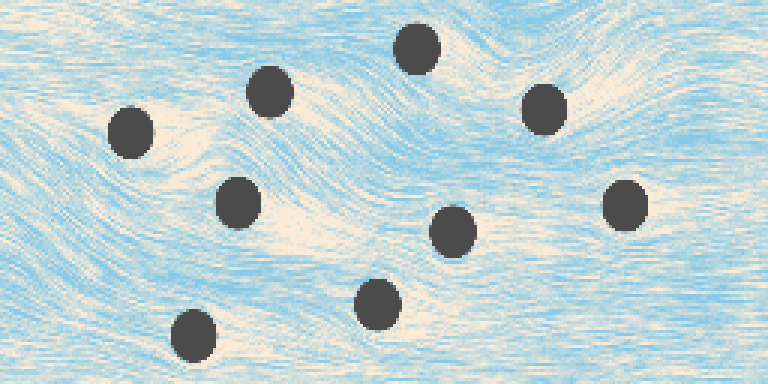
Give the GLSL for this background, as a WebGL 1 fragment shader.

```glsl
precision highp float;
uniform vec2 u_resolution;

const float ROWS = 128.0;
const vec2 DISC_RADII = vec2(0.061, 0.069);
const vec3 CREAM = vec3(0.98, 0.92, 0.845);
const vec3 SKY = vec3(0.53, 0.79, 0.90);
const vec3 CHARCOAL = vec3(0.295, 0.295, 0.30);

// Disc centres, in units of canvas height
const mat3 DISC_X = mat3(0.341, 0.505, 0.620, 0.703, 0.984, 1.086, 1.180, 1.417, 1.628);
const mat3 DISC_Y = mat3(0.654, 0.125, 0.471, 0.760, 0.206, 0.872, 0.396, 0.714, 0.464);

float hash(vec2 cell) {
  return fract(sin(dot(cell, vec2(12.9898, 78.233))) * 43758.5);
}

float blob(vec2 p, vec2 centre, vec2 size) {
  vec2 d = (p - centre) / size;
  return exp(-dot(d, d));
}

// Broad bends of the current, as rise over run
float currentSlope(vec2 p) {
  float s = 0.10 * sin(9.0 * p.x + 7.0 * p.y) + 0.06 * sin(17.0 * p.x - 13.0 * p.y);
  s -= 0.75 * blob(p, vec2(0.18, 0.52), vec2(0.27, 0.20));
  s -= 0.95 * blob(p, vec2(0.78, 0.56), vec2(0.19, 0.17));
  s -= 1.00 * blob(p, vec2(1.02, 0.72), vec2(0.15, 0.14));
  s -= 0.80 * blob(p, vec2(1.25, 0.88), vec2(0.10, 0.10));
  s += 1.05 * blob(p, vec2(1.56, 0.84), vec2(0.17, 0.16));
  s -= 0.45 * blob(p, vec2(0.12, 0.25), vec2(0.28, 0.16));
  s -= 0.35 * blob(p, vec2(0.85, 0.15), vec2(0.25, 0.12));
  s -= 0.35 * blob(p, vec2(0.20, 0.94), vec2(0.25, 0.10));
  s += 0.80 * blob(p, vec2(0.50, 0.62), vec2(0.08, 0.08));
  return s;
}

// Sideways push of the current around one disc
float deflection(vec2 d, float radius) {
  float r2 = max(dot(d, d), radius * radius);
  return -2.0 * radius * radius * d.x * d.y / (r2 * r2);
}

vec2 flowDirection(vec2 p) {
  float slope = currentSlope(p);
  for (int i = 0; i < 3; i++) {
    for (int j = 0; j < 3; j++) {
      vec2 centre = vec2(DISC_X[i][j], DISC_Y[i][j]);
      slope += deflection(p - centre, DISC_RADII.x);
    }
  }
  return normalize(vec2(1.0, slope));
}

// Cell noise smeared downstream, fading along each streak
float streaks(vec2 p, float rows) {
  float sum = 0.0;
  float total = 0.0;
  float weight = 1.0;
  for (int i = 0; i < 16; i++) {
    sum += weight * hash(floor(p * rows));
    total += weight;
    weight *= 0.88;
    p -= flowDirection(p) / rows;
  }
  return sum / total;
}

// Broad blue and pale areas
float tone(vec2 p) {
  float t = 0.47;
  t += 0.30 * blob(p, vec2(0.72, 0.88), vec2(0.32, 0.08));
  t += 0.25 * blob(p, vec2(0.55, 0.27), vec2(0.42, 0.09));
  t += 0.30 * blob(p, vec2(1.25, 0.59), vec2(0.28, 0.08));
  t += 0.30 * blob(p, vec2(1.33, 0.97), vec2(0.13, 0.08));
  t += 0.22 * blob(p, vec2(1.75, 0.65), vec2(0.22, 0.09));
  t += 0.20 * blob(p, vec2(1.70, 0.25), vec2(0.35, 0.12));
  t += 0.22 * blob(p, vec2(1.06, 0.67), vec2(0.10, 0.09));
  t -= 0.35 * blob(p, vec2(0.15, 0.97), vec2(0.20, 0.07));
  t -= 0.30 * blob(p, vec2(0.20, 0.70), vec2(0.14, 0.04));
  t -= 0.35 * blob(p, vec2(0.80, 0.40), vec2(0.17, 0.07));
  t -= 0.28 * blob(p, vec2(0.48, 0.58), vec2(0.10, 0.09));
  t -= 0.18 * blob(p, vec2(1.62, 0.80), vec2(0.12, 0.09));
  return t;
}

// Pale trail to the right of a disc, widening and fading
float wake(vec2 d, float drift, float radius) {
  float run = max(d.x, 0.0);
  float across = (d.y - drift * run) / (radius * (0.8 + 1.2 * run));
  return smoothstep(-0.02, 0.04, d.x) * exp(-across * across - 5.0 * run);
}

float disc(vec2 d, vec2 radii) {
  return 1.0 - smoothstep(0.97, 1.03, length(d / radii));
}

void main() {
  // Snap to a grid of square cells
  vec2 p = gl_FragCoord.xy / u_resolution.y;
  p = (floor(p * ROWS) + 0.5) / ROWS;

  float trail = 0.0;
  float mask = 0.0;
  for (int i = 0; i < 3; i++) {
    for (int j = 0; j < 3; j++) {
      vec2 centre = vec2(DISC_X[i][j], DISC_Y[i][j]);
      float drift = 0.5 * currentSlope(centre + vec2(0.1, 0.0));
      trail = max(trail, wake(p - centre, drift, DISC_RADII.y));
      mask = max(mask, disc(p - centre, DISC_RADII));
    }
  }

  float blue = tone(p) - 0.75 * trail + 3.0 * (streaks(p, ROWS) - 0.5);
  vec3 color = mix(CREAM, SKY, clamp(blue, 0.0, 1.0));
  gl_FragColor = vec4(mix(color, CHARCOAL, mask), 1.0);
}
```
